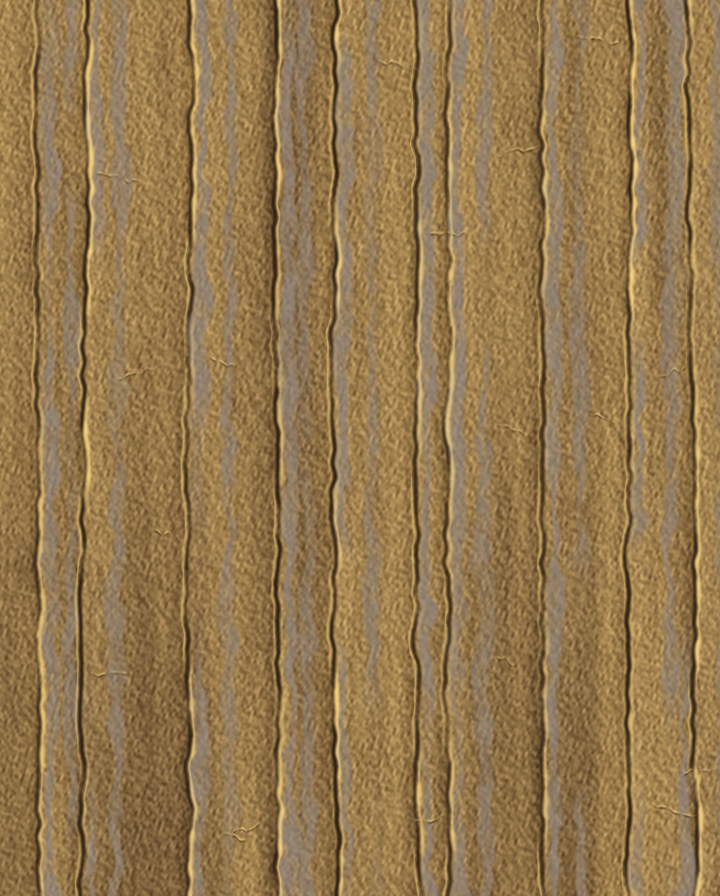
A WebGL 1 fragment shader for this texture:

```glsl
precision highp float;
// Crinkled antique-gold foil: vertical creases, worn grey streaks, fine grain.

uniform vec2 u_resolution;

// Colours
const vec3 DEEP_GOLD  = vec3(0.490, 0.378, 0.235);
const vec3 LIGHT_GOLD = vec3(0.655, 0.525, 0.315);
const vec3 WORN_GREY  = vec3(0.570, 0.507, 0.440);
const vec3 GLINT      = vec3(1.000, 0.860, 0.520);
const vec3 FOLD_DARK  = vec3(0.160, 0.110, 0.065);

// Sizes, as fractions of the canvas height
const int   CREASES      = 10;
const float PITCH        = 0.0805;
const float JITTER       = 0.85;
const float FOLD_WIDTH   = 0.0023;
const float GLINT_WIDTH  = 0.0025;
const float STREAK_WIDTH = 0.0078;
const int   WRINKLES     = 18;

// Grain
const vec2  GRAIN_FREQ     = vec2(310.0, 235.0);
const float GRAIN_STRENGTH = 0.165;
const float WEAVE_FREQ     = 480.0;
const float WEAVE_STRENGTH = 0.018;

float hash(vec2 p) {
  vec3 q = fract(vec3(p.xyx) * 0.1031);
  q += dot(q, q.yzx + 33.33);
  return fract((q.x + q.y) * q.z);
}

float noise(vec2 p) {
  vec2 i = floor(p);
  vec2 f = fract(p);
  f = f * f * (3.0 - 2.0 * f);
  return mix(mix(hash(i), hash(i + vec2(1.0, 0.0)), f.x),
             mix(hash(i + vec2(0.0, 1.0)), hash(i + 1.0), f.x), f.y);
}

float bell(float d, float width) {
  d /= width;
  return exp(-d * d);
}

// Sideways wander of a crease at height y
float wander(float y, float seed) {
  return 0.008 * (noise(vec2(y * 2.5, seed)) - 0.5)
       + 0.005 * (noise(vec2(y * 21.0, seed + 40.0)) - 0.5)
       + 0.004 * (noise(vec2(y * 62.0, seed + 80.0)) - 0.5);
}

// Ragged worn band at signed distance d from its centre line
float wornStreak(vec2 p, float d, float seed) {
  float ragged = 0.010 * (noise(vec2(p.x * 80.0, p.y * 32.0) + seed) - 0.5);
  float width = STREAK_WIDTH * (0.3 + 0.9 * noise(vec2(p.y * 14.0, seed)));
  float patch = smoothstep(0.08, 0.45, noise(vec2(p.y * 6.0, seed + 20.0)));
  float mottle = 0.6 + 0.4 * smoothstep(0.2, 0.6, noise(p * vec2(150.0, 60.0) + seed));
  return smoothstep(width + 0.003, width - 0.002, abs(d + ragged)) * patch * mottle;
}

// Embossed grain with a faint diamond weave
float grain(vec2 p) {
  vec2 g = mat2(0.96, 0.28, -0.28, 0.96) * p * GRAIN_FREQ;
  vec2 h = mat2(0.80, -0.60, 0.60, 0.80) * p * GRAIN_FREQ.yx * 0.9 + 17.0;
  float relief = noise(g) - noise(g + vec2(0.9, 0.5)) + 0.6 * (noise(h) - 0.5);
  float weave = sin(p.x * WEAVE_FREQ * 1.3) * sin(p.y * WEAVE_FREQ);
  return GRAIN_STRENGTH * relief + WEAVE_STRENGTH * weave;
}

void main() {
  vec2 p = gl_FragCoord.xy / u_resolution.y;

  // Broad vertical bands of tone
  float band = 0.55 * noise(vec2(p.x * 19.0, p.y * 1.3 + 5.0))
             + 0.30 * noise(vec2(p.x * 50.0, p.y * 3.0 + 9.0))
             + 0.15 * noise(p * vec2(110.0, 14.0));
  vec3 color = mix(DEEP_GOLD, LIGHT_GOLD, smoothstep(0.12, 0.84, band));

  // Gather creases and the worn streaks beside them
  float fold = 0.0, glint = 0.0, worn = 0.0, slope = 0.0;
  for (int i = 0; i < CREASES; i++) {
    float id = float(i);
    float seed = id * 7.0 + 3.0;
    float offset = JITTER * (hash(vec2(id, 4.0)) - 0.5);
    float d = p.x - (id + 0.5 + offset) * PITCH - wander(p.y, seed);
    float power = mix(0.75, 1.0, hash(vec2(id, 8.0)));

    float pinch = 0.45 + 0.55 * smoothstep(0.1, 0.6, noise(vec2(p.y * 24.0, seed + 11.0)));
    fold = max(fold, bell(d, FOLD_WIDTH * (0.55 + 0.55 * pinch)) * power * pinch);
    float lit = smoothstep(0.2, 0.65, noise(vec2(p.y * 10.0, seed + 15.0)));
    float fleck = noise(vec2(p.y * 75.0, seed + 19.0));
    float ridge = GLINT_WIDTH * (0.45 + 0.9 * fleck);
    float shine = (0.2 + 0.8 * lit) * (0.6 + 0.4 * fleck);
    glint = max(glint, bell(d - 0.0045, ridge) * power * shine);
    glint = max(glint, bell(d + 0.0042, ridge * 0.7) * 0.55 * (1.0 - lit));
    slope += 0.045 * bell(d - 0.013, 0.008) - 0.070 * bell(d + 0.005, 0.006);

    float side = hash(vec2(id, 12.0)) < 0.3 ? -1.0 : 1.0;
    float near = side * mix(0.009, 0.017, hash(vec2(id, 16.0)));
    float far = mix(0.028, 0.050, hash(vec2(id, 21.0)));
    worn = max(worn, wornStreak(p, d - near, seed));
    worn = max(worn, 0.8 * wornStreak(p, d - far, seed + 31.0));
  }

  // Short sideways wrinkles
  float nick = 0.0, nickShade = 0.0;
  for (int i = 0; i < WRINKLES; i++) {
    float id = float(i) + 60.0;
    vec2 q = p - vec2(hash(vec2(id, 1.0)) * 0.805, hash(vec2(id, 2.0)));
    q.y += q.x * (hash(vec2(id, 3.0)) - 0.4) * 0.9;
    q.y += 0.006 * (noise(vec2(q.x * 150.0, id)) - 0.5);
    float reach = mix(0.012, 0.032, hash(vec2(id, 5.0)));
    float fade = smoothstep(reach, reach * 0.5, abs(q.x))
               * noise(vec2(q.x * 260.0, id + 9.0));
    nick = max(nick, bell(q.y, 0.0013) * fade);
    nickShade = max(nickShade, bell(q.y + 0.0024, 0.0014) * fade);
  }

  // Layer the surface
  color += slope * vec3(1.0, 0.92, 0.68);
  color = mix(color, WORN_GREY, 0.95 * worn);
  color += grain(p) * (1.0 - 0.6 * worn) * vec3(1.0, 0.92, 0.68);
  color = mix(color, FOLD_DARK, max(0.95 * fold, 0.5 * nickShade));
  color = mix(color, GLINT, max(0.95 * glint * (1.0 - 0.5 * fold), 0.55 * nick));
  gl_FragColor = vec4(clamp(color, 0.0, 1.0), 1.0);
}
```
